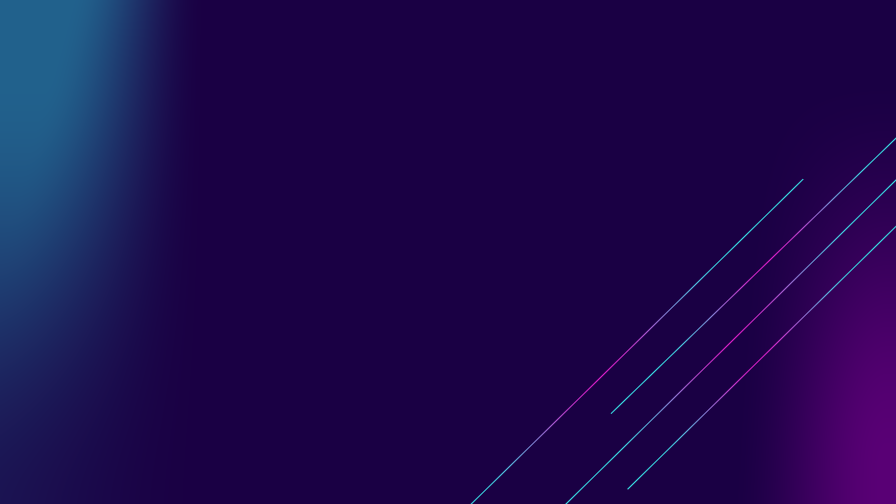
A Shadertoy shader for this background:

```glsl
// Deep indigo backdrop with a blue glow at the upper left and a purple one
// at the lower right, both products of soft ramps, crossed by four thin
// diagonal segments whose colour runs from cyan through magenta and back.

// Blue light: strongest at the top, its inner edge leaning left lower down.
float blueGlow(vec2 p) {
    float across = 1.0 - smoothstep(mix(-0.14, 0.14, p.y), 0.41, p.x);
    float upward = mix(0.24, 1.0, smoothstep(0.0, 0.85, p.y));
    return across * upward;
}

// Purple light: fills the lower right corner and fades out upward.
float purpleGlow(vec2 p) {
    float across = smoothstep(1.44 + 0.06 * p.y, 1.76, p.x);
    float upward = 1.0 - smoothstep(0.07, 0.88, p.y);
    return across * upward;
}

// Returns distance to the segment (x) and position along it, 0 to 1 (y).
vec2 segmentCoords(vec2 p, vec2 start, vec2 end) {
    vec2 along = end - start;
    float t = clamp(dot(p - start, along) / dot(along, along), 0.0, 1.0);
    return vec2(length(p - start - along * t), t);
}

void mainImage(out vec4 fragColor, in vec2 fragCoord) {
    // Canvas is 16/9 wide and 1 high
    vec2 p = fragCoord / iResolution.xy * vec2(16.0 / 9.0, 1.0);
    float pixel = 1.0 / iResolution.y;

    // Backdrop and corner glows
    vec3 color = vec3(0.10, 0.0, 0.265);
    color = mix(color, vec3(0.13, 0.38, 0.55), blueGlow(p));
    color = mix(color, vec3(0.35, 0.0, 0.46), purpleGlow(p));

    // Segments as start.xy, end.xy, with the place of the magenta peak
    vec4 segments[4] = vec4[4](
        vec4(0.935, 0.000, 1.593, 0.644),
        vec4(1.213, 0.180, 1.780, 0.728),
        vec4(1.123, 0.000, 1.780, 0.645),
        vec4(1.246, 0.030, 1.780, 0.553));
    vec4 peaks = vec4(0.39, 0.55, 0.51, 0.48);

    for (int i = 0; i < 4; i++) {
        vec2 s = segmentCoords(p, segments[i].xy, segments[i].zw);
        float pinkness = 1.0 - smoothstep(0.0, 0.38, abs(s.y - peaks[i]));
        vec3 tint = mix(vec3(0.22, 0.85, 0.88), vec3(0.85, 0.12, 0.78), pinkness);

        // Pixel coverage of a hairline, dimmed when thinner than a pixel
        float halfWidth = 0.0011;
        float coverage = clamp((halfWidth + 0.5 * pixel - s.x) / pixel, 0.0, 1.0);
        color = mix(color, tint, min(coverage, 2.0 * halfWidth / pixel));
    }

    fragColor = vec4(color, 1.0);
}
```
